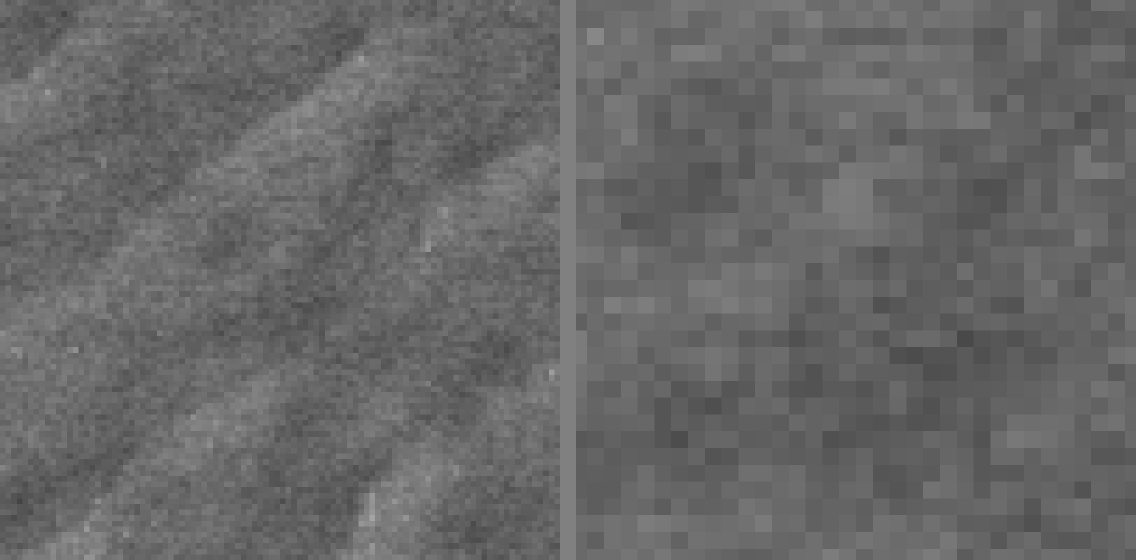
Left: the whole. Right: its middle third, enlarged.
Reproduce this texture procedurally as a Shadertoy shader.

```glsl
// Grey weathered stone in coarse square grains, crossed by soft diagonal folds.

#define CELLS 100.0          // grains across the canvas
#define BASE_TONE 0.387      // mean grey before the folds are added
#define FOLD_ANGLE 0.69      // direction of the folds, in radians
#define FOLD_COUNT 3.0       // folds per canvas width
#define FOLD_STRENGTH 0.125
#define MOTTLE_STRENGTH 0.075
#define GRAIN_STRENGTH 0.085
#define DUST_STRENGTH 0.065
#define SPECK_STRENGTH 0.13

float hash(vec2 p) {
    vec3 q = fract(p.xyx * 0.1031);
    q += dot(q, q.yzx + 33.33);
    return fract((q.x + q.y) * q.z);
}

// Dot product of a random unit gradient with the offset from its corner
float cornerSlope(vec2 corner, vec2 offset) {
    float angle = 6.2832 * hash(corner + 71.0);
    return dot(vec2(cos(angle), sin(angle)), offset);
}

float gradientNoise(vec2 p) {
    vec2 i = floor(p), f = p - i;
    vec2 u = f * f * f * (f * (f * 6.0 - 15.0) + 10.0);
    vec2 e = vec2(1.0, 0.0);
    float low = mix(cornerSlope(i, f), cornerSlope(i + e.xy, f - e.xy), u.x);
    float high = mix(cornerSlope(i + e.yx, f - e.yx), cornerSlope(i + e.xx, f - e.xx), u.x);
    return mix(low, high, u.y);
}

// Slow brightening across each fold, ending in a steep dark edge
float folds(vec2 p, vec2 strata) {
    float phase = strata.y * FOLD_COUNT + 0.03;
    phase += 0.32 * gradientNoise(p * 3.1 + 5.0) + 0.13 * gradientNoise(p * 10.0 + 23.0);
    float f = fract(phase);
    float profile = pow(f, 2.5) * (1.0 - smoothstep(0.86, 1.0, f));
    float strength = 0.85 + 1.3 * gradientNoise(strata * vec2(4.5, 3.0) + 41.0);
    return profile * clamp(strength, 0.15, 1.5);
}

float stoneTone(vec2 uv) {
    vec2 cell = floor(uv * CELLS);
    vec2 p = (cell + 0.5) / CELLS;

    // Coordinates along and across the folds
    float c = cos(FOLD_ANGLE), s = sin(FOLD_ANGLE);
    vec2 strata = vec2(c * p.x + s * p.y, c * p.y - s * p.x);
    float fold = folds(p, strata);

    // Cloudy patches, drawn out along the folds
    float mottle = gradientNoise(strata * vec2(5.0, 11.0) + 13.0)
                 + 0.7 * gradientNoise(p * vec2(14.0, 21.0) + 57.0);

    // Fine grain, slightly wider than tall, and single-cell dust
    float grain = gradientNoise(cell * vec2(0.37, 0.61) + 0.29);
    float dust = hash(cell + 307.0) - 0.5;

    // Sparse bright flecks, denser on the folds
    float fleck = gradientNoise(cell * vec2(0.41, 0.33) + 113.3);
    float speck = smoothstep(0.42, 0.72, fleck + 0.2 * fold);

    return BASE_TONE + FOLD_STRENGTH * fold + MOTTLE_STRENGTH * mottle
         + GRAIN_STRENGTH * grain + DUST_STRENGTH * dust + SPECK_STRENGTH * speck;
}

void mainImage(out vec4 fragColor, in vec2 fragCoord) {
    // Four samples per pixel smooth the grain edges
    float tone = 0.0;
    for (int k = 0; k < 4; k++) {
        vec2 shift = vec2(k % 2, k / 2) * 0.5 - 0.25;
        tone += 0.25 * stoneTone((fragCoord + shift) / iResolution.y);
    }
    fragColor = vec4(vec3(tone), 1.0);
}
```
